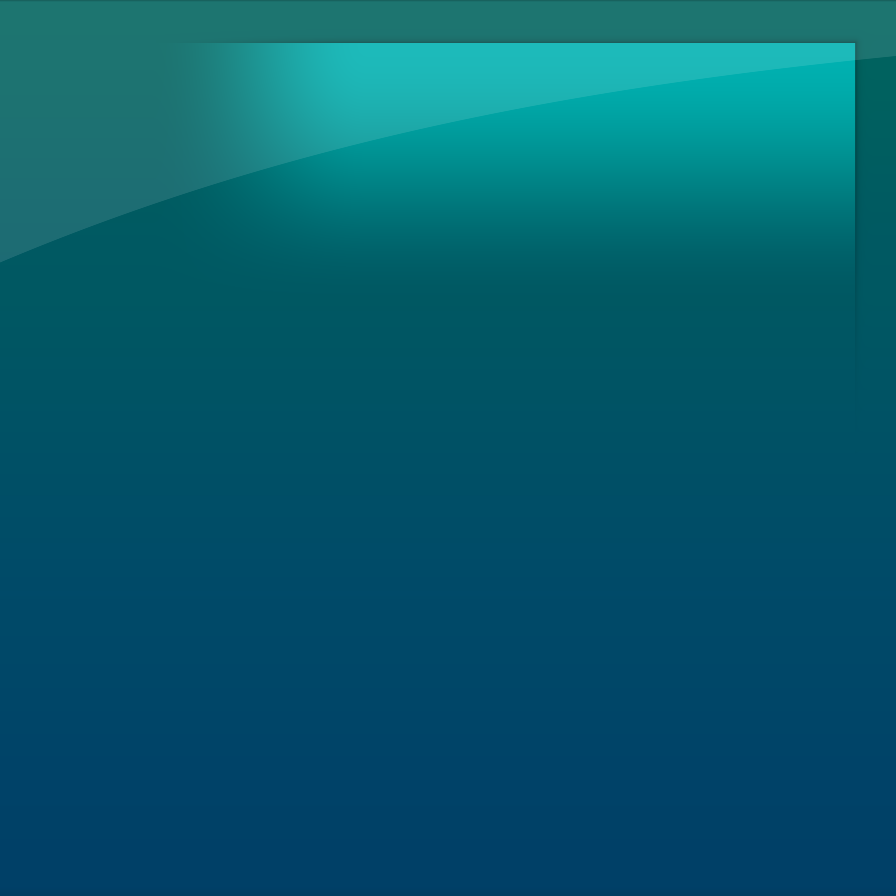
Reproduce this background procedurally as a WebGL 2 fragment shader.

```glsl
#version 300 es
precision highp float;

uniform vec2 u_resolution;
out vec4 fragColor;

// Vertical backdrop, depth measured down from the top edge
vec3 backdrop(float depth) {
    vec3 teal = vec3(0.0, 0.39, 0.37);
    vec3 petrol = vec3(0.0, 0.345, 0.385);
    vec3 ocean = vec3(0.0, 0.29, 0.41);
    vec3 navy = vec3(0.0, 0.25, 0.405);
    vec3 color = mix(teal, petrol, smoothstep(0.0, 0.34, depth));
    color = mix(color, ocean, clamp((depth - 0.33) / 0.33, 0.0, 1.0));
    return mix(color, navy, smoothstep(0.62, 1.0, depth));
}

// Lower boundary of the glossy sheen
float sheenCurve(float x) {
    return 0.293 + x * (-0.4224 + x * (0.2519 - 0.06 * x));
}

// Signed distance to an axis-aligned box
float boxDistance(vec2 p, vec2 center, vec2 halfSize) {
    vec2 d = abs(p - center) - halfSize;
    return length(max(d, 0.0)) + min(max(d.x, d.y), 0.0);
}

void main() {
    vec2 uv = gl_FragCoord.xy / u_resolution;
    vec2 p = vec2(uv.x, 1.0 - uv.y);
    float soft = 0.5 / min(u_resolution.x, u_resolution.y);
    vec3 color = backdrop(p.y);

    // Thin shadow around the panel, fading downward and to the left
    float panel = boxDistance(p, vec2(0.5623, 0.524), vec2(0.3922, 0.476));
    float leftFade = smoothstep(0.17, 0.41, p.x);
    float shadow = 0.32 * exp(-max(panel, 0.0) / 0.0028);
    shadow *= smoothstep(-soft, soft, panel);
    shadow *= leftFade * (1.0 - smoothstep(0.1, 0.52, p.y));
    color *= 1.0 - shadow;

    // Bright panel with crisp top and right edges
    float glow = (1.0 - smoothstep(0.05, 0.34, p.y)) * leftFade;
    glow *= 1.0 - smoothstep(-soft, soft, panel);
    color = mix(color, vec3(0.0, 0.695, 0.695), glow);

    // Translucent sheen above the curve
    float sheen = 1.0 - smoothstep(-soft, soft, p.y - sheenCurve(p.x));
    color = mix(color, vec3(1.0), 0.112 * sheen);

    // Fine dark rims at the top and bottom
    color *= 1.0 - 0.16 * (1.0 - smoothstep(0.0008, 0.0022, p.y));
    color *= 1.0 - 0.05 * smoothstep(0.988, 1.0, p.y);

    fragColor = vec4(color, 1.0);
}
```
